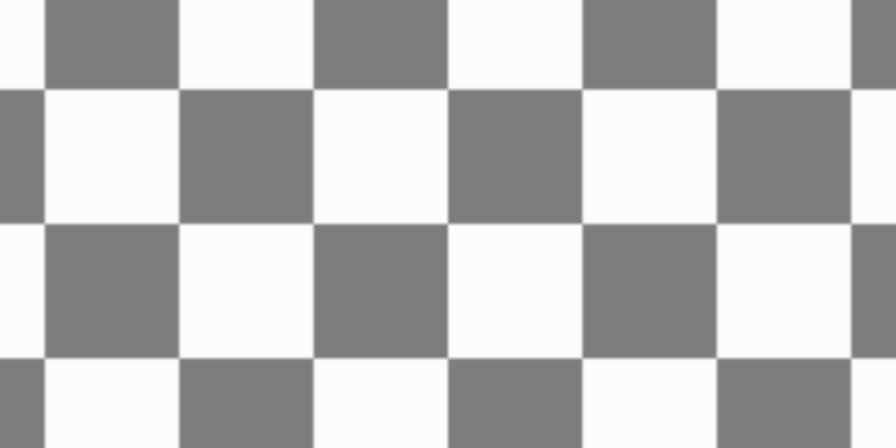
Give the GLSL for this pattern, as a Shadertoy shader.

```glsl
// Two-tone checkerboard of square cells, centred on the canvas.
// A triangle wave per axis gives the signed distance to the nearest grid line;
// the product of the two softened signs picks the tone of each cell.

#define CELL_SIZE 0.3         // cell side, in canvas heights
#define EDGE_SOFTNESS 0.0062  // half width of the blended edge, in canvas heights
#define GREY_TONE vec3(0.49)
#define WHITE_TONE vec3(0.99)

// Signed distance to the nearest grid line, alternating in sign from cell to cell
vec2 gridDistance(vec2 p) {
    vec2 wave = 0.5 - abs(mod(p / CELL_SIZE + 0.5, 2.0) - 1.0);
    return wave * CELL_SIZE;
}

void mainImage(out vec4 fragColor, in vec2 fragCoord) {
    // Centred coordinates, one unit per canvas height
    vec2 p = (fragCoord - 0.5 * iResolution.xy) / iResolution.y;

    // Soft sign along each axis, never narrower than a pixel
    float softness = max(EDGE_SOFTNESS, 0.75 / iResolution.y);
    vec2 side = 2.0 * smoothstep(-softness, softness, gridDistance(p)) - 1.0;

    // Cells whose signs agree are grey, the others white
    float grey = 0.5 + 0.5 * side.x * side.y;
    fragColor = vec4(mix(WHITE_TONE, GREY_TONE, grey), 1.0);
}
```
